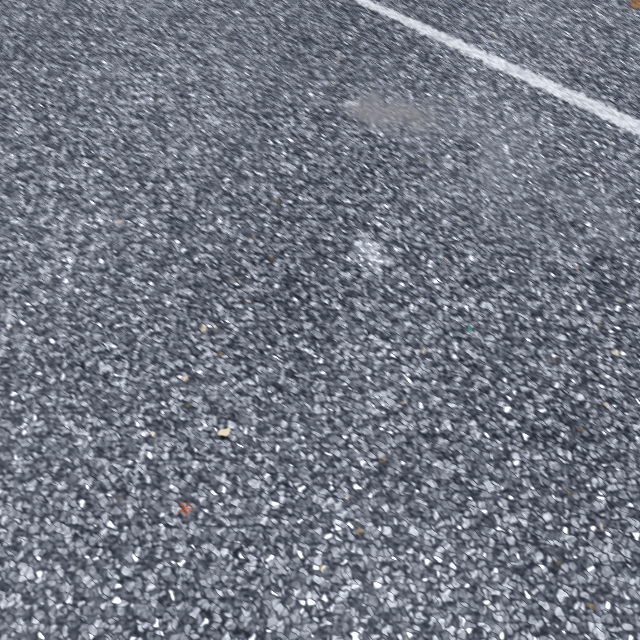
Reproduce this texture procedurally as a WebGL 2 fragment shader.

```glsl
#version 300 es
precision highp float;
// Worn asphalt seen at a slant: rounded stones of mixed size set in dark grit
// on a receding ground plane, averaged along a short diagonal smear, with
// dust, a painted line and a few bits of debris laid on top.

uniform vec2 u_resolution;
out vec4 outColor;

const float HORIZON = 2.0;            // height of the vanishing line
const float DEPTH = 1.8;              // stretch of the ground in depth
const float STONES = 170.0;           // stones per ground unit
const vec2 STONE_RADIUS = vec2(0.42, 0.88);
const float STONE_SOFTNESS = 0.36;
const float GAP_WIDTH = 0.22;         // soft border between touching stones
const float GAP_TONE = 0.29;
const float GRIT = 0.26;              // strength of the fine grit
const float WARP = 0.9;               // irregularity of the outlines
const vec2 STONE_TONE = vec2(0.40, 0.86);
const float SPARKLE_SHARE = 0.06;
const float WARM_SHARE = 0.008;
const int SMEAR_TAPS = 7;
const vec2 SMEAR_DIR = vec2(0.81, -0.58);
const vec2 SMEAR_LENGTH = vec2(0.0045, 0.0085); // bottom, top
const vec3 COOL_TINT = vec3(-0.02, 0.0, 0.048);
const vec3 WARM_TINT = vec3(0.07, 0.0, -0.10);
const vec3 PAINT = vec3(0.88, 0.90, 0.93);
const vec2 LINE_START = vec2(0.557, 1.003);
const vec2 LINE_END = vec2(1.0, 0.800);

float hash(vec2 p) {
    return fract(sin(dot(p, vec2(127.1, 311.7))) * 43758.5453);
}

vec2 hash2(vec2 p) {
    return vec2(hash(p), hash(p + 57.3));
}

float noise(vec2 p) {
    vec2 i = floor(p), f = fract(p);
    f = f * f * (3.0 - 2.0 * f);
    return mix(mix(hash(i), hash(i + vec2(1, 0)), f.x),
               mix(hash(i + vec2(0, 1)), hash(i + vec2(1, 1)), f.x), f.y);
}

float fbm(vec2 p) {
    float sum = 0.0, amp = 0.5;
    for (int i = 0; i < 4; i++) {
        sum += amp * noise(p);
        p = p * 2.03 + 11.7;
        amp *= 0.5;
    }
    return sum;
}

vec2 toGround(vec2 p) {
    return vec2(p.x - 0.5, DEPTH) / (HORIZON - p.y);
}

// Soft elliptical spot, turned by an angle
float spot(vec2 p, vec2 centre, vec2 radius, float angle, float soft) {
    float c = cos(angle), s = sin(angle);
    vec2 d = mat2(c, -s, s, c) * (p - centre) / radius;
    return 1.0 - smoothstep(1.0 - soft, 1.0 + soft, length(d));
}

// Stone layer: x = tone, y = warm tint, z = stone coverage
vec3 stones(vec2 p) {
    vec2 g = toGround(p) * STONES;
    float grit = noise(g * 2.6 + 31.0) - 0.5;
    g += WARP * (vec2(noise(g * 1.3), noise(g * 1.3 + 71.0)) - 0.5);
    vec2 cell = floor(g), id = cell;
    float near1 = 9.0, near2 = 9.0;
    for (int j = -1; j <= 1; j++)
        for (int i = -1; i <= 1; i++) {
            vec2 c = cell + vec2(i, j);
            float len = length(c + hash2(c) - g);
            if (len < near1) {
                near2 = near1;
                near1 = len;
                id = c;
            } else near2 = min(near2, len);
        }
    float pick = hash(id + 19.7);
    float sparkle = step(pick, SPARKLE_SHARE);
    float radius = mix(STONE_RADIUS.x, STONE_RADIUS.y, hash(id + 83.9));
    radius = mix(radius, 0.55, sparkle);
    float cover = 1.0 - smoothstep(radius - STONE_SOFTNESS, radius, near1);
    cover *= smoothstep(-0.08, GAP_WIDTH, near2 - near1);
    float tone = mix(STONE_TONE.x, STONE_TONE.y, hash(id + 5.1));
    tone = mix(tone, 1.15, sparkle);
    return vec3(mix(GAP_TONE, tone, cover) + GRIT * grit,
                step(1.0 - WARM_SHARE, pick) * cover, cover);
}

void main() {
    vec2 p = gl_FragCoord.xy / u_resolution.y;
    float px = 1.0 / u_resolution.y;

    // Smeared stones
    vec3 layer = vec3(0.0);
    float smear = mix(SMEAR_LENGTH.x, SMEAR_LENGTH.y, p.y);
    for (int i = 0; i < SMEAR_TAPS; i++) {
        float t = (float(i) + 0.5) / float(SMEAR_TAPS) - 0.5;
        layer += stones(p + SMEAR_DIR * smear * t) / float(SMEAR_TAPS);
    }

    // Broad wear and dust
    float wear = fbm(p * 3.5 + 2.0), mottle = fbm(p * 26.0);
    float tone = layer.x + 0.16 * (wear - 0.47) + 0.09 * (mottle - 0.47);
    float trail = spot(p, vec2(0.80, 0.725), vec2(0.28, 0.065), -0.50, 0.8);
    tone = mix(tone, 0.57, 0.35 * trail * smoothstep(0.25, 0.6, mottle));
    vec3 color = tone + COOL_TINT + WARM_TINT * layer.y;
    vec2 ragged = p + 0.03 * (vec2(mottle, noise(p * 60.0)) - 0.47);
    float dust = spot(ragged, vec2(0.605, 0.825), vec2(0.072, 0.026), -0.2, 0.5);
    color = mix(color, vec3(0.59, 0.59, 0.60), 0.6 * dust);
    float chalk = spot(ragged, vec2(0.58, 0.605), vec2(0.026, 0.015), -0.2, 0.6)
                + 0.8 * spot(ragged, vec2(0.545, 0.838), vec2(0.016, 0.010), 0.4, 0.6);
    color += 0.24 * chalk;

    // Painted line, widening towards the viewer and worn in the gaps
    vec2 along = LINE_END - LINE_START;
    float t = dot(p - LINE_START, along) / dot(along, along);
    float dist = length(p - LINE_START - along * t) + 0.004 * (noise(p * 210.0) - 0.5);
    float halfWidth = mix(0.0055, 0.0115, t);
    float paint = 1.0 - smoothstep(-0.0015 - px, 0.0015 + px, dist - halfWidth);
    color = mix(color, PAINT + 0.12 * (tone - 0.5), paint * mix(0.78, 1.0, layer.z));

    // Debris: pale chip with shadow, lobed leaf, green fleck, corner litter
    color *= 1.0 - 0.5 * spot(p, vec2(0.348, 0.318), vec2(0.010, 0.005), 0.0, 0.5);
    float chip = spot(ragged, vec2(0.345, 0.328), vec2(0.012, 0.007), -0.3, 0.3);
    color = mix(color, vec3(0.90, 0.86, 0.76), chip);
    vec2 leaf = p - vec2(0.290, 0.205);
    float lobes = 0.008 + 0.005 * cos(5.0 * atan(leaf.y, leaf.x) + 0.6);
    float leafMask = 1.0 - smoothstep(-0.002, 0.002, length(leaf) - lobes);
    color = mix(color, vec3(0.55, 0.32, 0.25) * (0.6 + tone), 0.85 * leafMask);
    float fleck = spot(p, vec2(0.734, 0.487), vec2(0.003, 0.005), 0.2, 0.4);
    color = mix(color, vec3(0.25, 0.62, 0.50), 0.8 * fleck);
    float litter = spot(ragged, vec2(0.99, 1.005), vec2(0.04, 0.016), -0.3, 0.3);
    color = mix(color, vec3(0.58, 0.44, 0.34) * (0.5 + tone), litter);

    outColor = vec4(clamp(color, 0.0, 1.0), 1.0);
}
```
